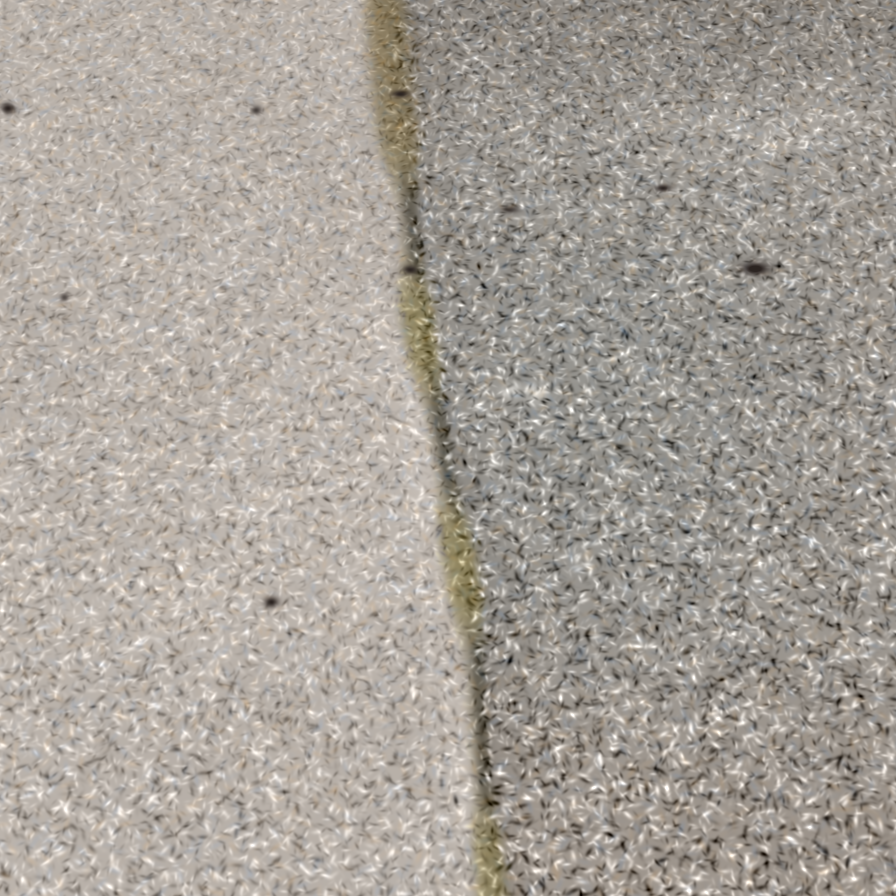
Reproduce this texture procedurally as a WebGL 1 fragment shader.

```glsl
precision highp float;
// Two slabs of speckled stone paving, pale left and darker right, meeting at a
// slanting mossy seam. Grain is cellular noise: one randomly turned soft flake
// per cell, on a plane that recedes towards the top.

uniform vec2 u_resolution;

#define GRAIN_CELLS 82.0
#define RECESSION 0.25
#define LEFT_CONTRAST 0.21
#define RIGHT_CONTRAST 0.33
#define TINT_AMOUNT 0.035
#define MOSS_STRENGTH 0.80
#define CRACK_STRENGTH 0.42
#define PALE_STONE vec3(0.725, 0.695, 0.665)
#define DARK_STONE vec3(0.605, 0.584, 0.558)
#define MOSS_COLOUR vec3(0.545, 0.500, 0.325)
#define SPECK_COLOUR vec3(0.17, 0.14, 0.13)

vec3 hash3(vec2 p) {
  vec3 q = fract(p.xyx * vec3(0.1031, 0.1030, 0.0973));
  q += dot(q, q.yxz + 33.33);
  return fract((q.xxy + q.yzz) * q.zyx);
}

// Sum of elongated light and dark flakes, about -1 to 1
float flakes(vec2 p) {
  vec2 cell = floor(p);
  float sum = 0.0;
  for (int j = -1; j <= 1; j++) {
    for (int i = -1; i <= 1; i++) {
      vec2 c = cell + vec2(float(i), float(j));
      vec3 h = hash3(c);
      vec2 d = p - c - h.xy;
      float angle = 6.2832 * hash3(c + 71.7).x;
      vec2 axis = vec2(cos(angle), sin(angle));
      vec2 e = vec2(dot(d, axis) / 0.50, dot(d, vec2(-axis.y, axis.x)) / 0.21);
      float window = 1.0 - smoothstep(0.6, 1.0, length(d));
      sum += (2.0 * h.z - 1.0) * exp(-dot(e, e)) * window;
    }
  }
  return sum;
}

// Broad, slow stains from layered sines
float mottle(vec2 p) {
  return 0.5 * sin(9.0 * p.x + 2.5 * sin(7.0 * p.y + 1.0))
       + 0.3 * sin(17.0 * p.y + 3.0 * sin(11.0 * p.x))
       + 0.2 * sin(31.0 * (p.x + p.y) + 2.0 * sin(23.0 * p.x));
}

float seamX(float t) {
  return 0.430 + 0.122 * t - 0.007 * sin(6.6 * t);
}

float band(float t, float a, float b) {
  return smoothstep(a - 0.04, a + 0.04, t) * (1.0 - smoothstep(b - 0.04, b + 0.04, t));
}

float spot(vec2 p, vec2 centre, vec2 radius) {
  vec2 e = (p - centre) / radius;
  return exp(-dot(e, e));
}

void main() {
  vec2 uv = gl_FragCoord.xy / u_resolution;
  float t = 1.0 - uv.y;

  // Grain on the receding plane
  float w = 1.0 - RECESSION * uv.y;
  vec2 ground = GRAIN_CELLS * vec2((uv.x - 0.5) / w + 1.0, 1.0 / (RECESSION * w));
  float coarse = flakes(ground);
  float fine = flakes(ground * 1.45 + vec2(37.3, 11.9));
  float grain = coarse + 0.75 * fine;
  float tint = flakes(ground * 0.8 + vec2(5.1, 83.7));
  float stain = mottle(uv);

  // Slabs
  float across = uv.x - seamX(t) + 0.008 * coarse + 0.003 * stain;
  float side = smoothstep(-0.007, 0.009, across);
  vec3 dark = DARK_STONE;
  dark -= 0.055 * (1.0 - smoothstep(0.0, 0.16, t));
  dark += 0.055 * spot(uv, vec2(0.90, 0.86), vec2(0.20, 0.05));
  dark += vec3(-0.018, -0.003, 0.004) * spot(uv, vec2(0.68, 0.56), vec2(0.22, 0.28));
  dark += vec3(0.012, 0.0, -0.008) * smoothstep(0.65, 0.95, t);
  vec3 pale = PALE_STONE + 0.012 * smoothstep(0.3, 0.0, abs(t - 0.55));
  vec3 colour = mix(pale, dark, side) + 0.014 * stain;

  // Worn rim on the left, shaded strip on the right
  colour += 0.03 * exp(-pow((across + 0.025) / 0.018, 2.0)) * band(t, 0.4, 0.95);
  colour -= 0.035 * exp(-pow((across - 0.022) / 0.022, 2.0));

  // Crack and moss patches along the seam
  float patches = band(t, -0.1, 0.20) + 0.95 * band(t, 0.31, 0.43)
                + band(t, 0.57, 0.70) + 0.85 * band(t, 0.91, 1.1);
  float breadth = 0.012 + 0.008 * patches + 0.005 * band(t, 0.0, 0.17);
  float crack = exp(-pow((across - 0.003) / 0.009, 2.0));
  float moss = exp(-pow(across / breadth, 4.0)) * (0.25 + 0.75 * min(patches, 1.0));
  colour *= 1.0 - CRACK_STRENGTH * crack * (1.0 - 0.7 * min(patches, 1.0));
  vec3 mossTone = MOSS_COLOUR - vec3(0.03, 0.045, 0.0) * (1.0 - smoothstep(0.1, 0.35, t));
  colour = mix(colour, mossTone, MOSS_STRENGTH * moss);

  float contrast = mix(LEFT_CONTRAST, RIGHT_CONTRAST, side) * mix(1.18, 0.74, uv.y);
  colour += contrast * grain + TINT_AMOUNT * tint * vec3(1.0, 0.1, -1.0);

  // Bright chips and dark debris
  float chips = spot(uv, vec2(0.570, 0.563), vec2(0.010, 0.008))
              + spot(uv, vec2(0.598, 0.562), vec2(0.012, 0.009));
  colour += 0.25 * chips;
  float specks = 1.2 * spot(uv, vec2(0.843, 0.700), vec2(0.015, 0.007))
    + spot(uv, vec2(0.740, 0.790), vec2(0.009, 0.004)) + spot(uv, vec2(0.303, 0.328), vec2(0.008, 0.006))
    + spot(uv, vec2(0.009, 0.879), vec2(0.008, 0.006)) + 0.8 * spot(uv, vec2(0.286, 0.877), vec2(0.006, 0.005))
    + spot(uv, vec2(0.447, 0.895), vec2(0.010, 0.004)) + spot(uv, vec2(0.458, 0.699), vec2(0.009, 0.005))
    + 0.7 * spot(uv, vec2(0.570, 0.766), vec2(0.010, 0.004)) + 0.7 * spot(uv, vec2(0.072, 0.668), vec2(0.005, 0.005));
  colour = mix(colour, SPECK_COLOUR, min(specks, 1.0));

  gl_FragColor = vec4(clamp(colour, 0.0, 1.0), 1.0);
}
```
